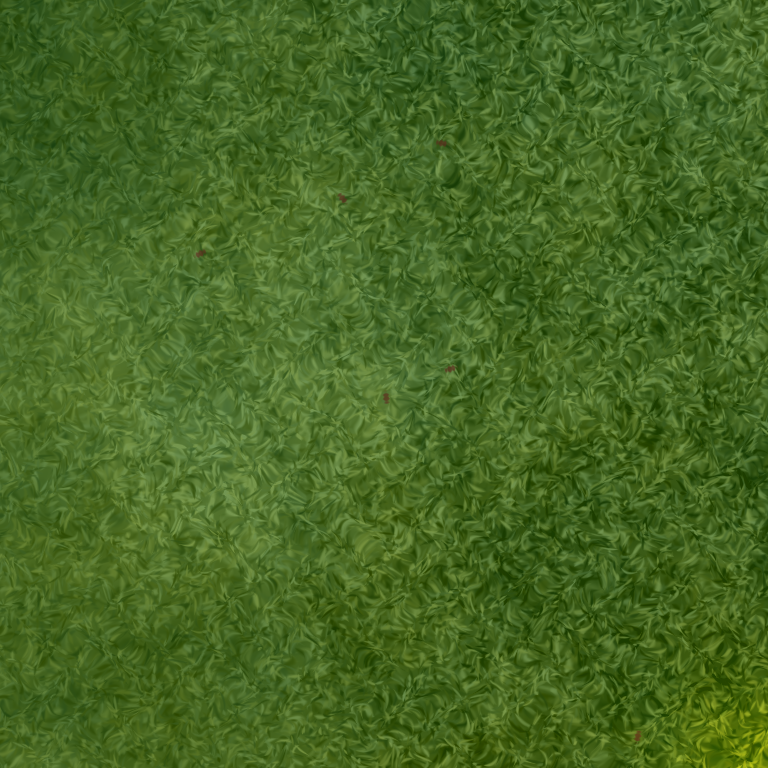
A Shadertoy shader for this texture:

```glsl
#define SHADOW_GREEN vec3(0.19, 0.32, 0.065)
#define LIGHT_GREEN vec3(0.375, 0.505, 0.23)
#define WARM_SHIFT vec3(0.022, 0.004, -0.036)
#define SUN_GAIN vec3(1.75, 1.45, 0.35)
#define FLECK_RED vec3(0.36, 0.18, 0.12)
#define BLADE_LAYERS 7
#define BLADE_SCALE 40.0
#define BLADE_LENGTH 0.72
#define BLADE_WIDTH 0.13
#define BLADE_SOFTNESS 0.13
#define TONE_RANGE 2.0

vec2 hash2(vec2 p) {
    vec3 q = fract(p.xyx * vec3(0.1031, 0.1030, 0.0973));
    q += dot(q, q.yzx + 33.33);
    return fract((q.xx + q.yz) * q.zy);
}

mat2 rotation(float angle) {
    float c = cos(angle), s = sin(angle);
    return mat2(c, -s, s, c);
}

// Layered, warped sines for the broad patches; roughly -1 to 1
float patches(vec2 p) {
    float sum = 0.0, amplitude = 0.6;
    for (int i = 0; i < 4; i++) {
        p = rotation(1.1) * p * 1.75 + 2.3;
        p += 0.7 * sin(p.yx * 0.8 + 1.0);
        sum += amplitude * sin(p.x) * sin(p.y);
        amplitude *= 0.65;
    }
    return sum;
}

// Paints one scattered layer of curved, tapered blades into look = (tone, warmth)
void paintBlades(vec2 p, float seed, float lean, inout vec2 look) {
    vec2 cell = floor(p);
    for (int y = -1; y <= 1; y++)
    for (int x = -1; x <= 1; x++) {
        vec2 id = cell + vec2(x, y);
        vec2 place = hash2(id + seed);
        vec2 style = hash2(id + seed + 57.0);
        vec2 shade = hash2(id + seed + 131.0);
        vec2 d = rotation(lean + (style.x - 0.5) * 3.0) * (p - id - 0.1 - 0.8 * place);
        float along = d.x / (BLADE_LENGTH * mix(0.35, 1.0, style.y));
        float side = abs(d.y + (place.x - 0.5) * 0.9 * d.x * d.x);
        float halfWidth = BLADE_WIDTH * mix(0.7, 1.3, place.y) * (1.0 - along * along);
        float cover = smoothstep(BLADE_SOFTNESS, -BLADE_SOFTNESS, side - halfWidth);
        vec2 blade = vec2(0.5 + TONE_RANGE * (shade.x - 0.5), 2.0 * shade.y - 1.0);
        look = mix(look, blade, 0.8 * cover);
    }
}

// Sparse small fallen leaf bits
float fleckMask(vec2 p) {
    vec2 id = floor(p);
    vec2 place = hash2(id + 311.0);
    vec2 chance = hash2(id + 419.0);
    vec2 d = rotation(6.3 * chance.y) * (fract(p) - 0.2 - 0.6 * place);
    float shape = length(d * vec2(1.0, 2.0)) + 0.02 * sin(d.x * 90.0);
    return step(chance.x, 0.04) * smoothstep(0.13, 0.05, shape);
}

void mainImage(out vec4 fragColor, in vec2 fragCoord) {
    vec2 uv = fragCoord / iResolution.xy;
    vec2 p = fragCoord / iResolution.y;

    // Broad variation of the lawn, from wide patches down to tufts
    float broad = patches(p * 2.6 + 1.0);
    float clumps = patches(p * 8.0 + 4.0);
    float tufts = patches(p * 22.0 + 11.0);
    vec2 fromPale = (uv - vec2(0.33, 0.50)) * vec2(1.0, 1.3);
    float pale = exp(-9.0 * dot(fromPale, fromPale));
    float rough = smoothstep(0.0, 0.65, uv.x + 0.25 * broad) * (1.0 - 0.4 * pale);

    // Overlapping blades, finer in the later layers
    vec2 look = vec2(0.25, 0.0);
    float lean = 0.9 + 0.8 * patches(p * 4.0 + 9.0);
    vec2 bent = p + 0.004 * sin(p.yx * 90.0 + 3.0 * sin(p * 41.0));
    for (int i = 0; i < BLADE_LAYERS; i++) {
        float layer = float(i);
        vec2 q = rotation(layer * 0.7) * bent * (BLADE_SCALE + 6.0 * layer);
        paintBlades(q + layer * 7.3, layer * 23.0, lean - layer * 0.7, look);
    }

    // Contrast, patch tone and hue
    float tone = 0.5 + (look.x - 0.5) * mix(0.62, 1.12, rough);
    tone += 0.16 * broad + 0.18 * clumps + 0.17 * tufts * mix(0.6, 1.2, rough);
    tone += 0.34 * pale - 0.02;
    tone -= 0.24 * smoothstep(0.45, 0.0, uv.x) * smoothstep(0.55, 1.0, uv.y);
    tone -= 0.12 * smoothstep(0.4, 0.8, uv.x) * smoothstep(0.7, 0.35, uv.y);
    float warmth = 0.8 * look.y + 0.45 - 0.9 * uv.y + 0.5 * patches(p * 7.0 + 17.0);
    vec3 color = mix(SHADOW_GREEN, LIGHT_GREEN, clamp(tone, -0.45, 1.45));
    color += WARM_SHIFT * warmth;

    // Leaf bits and the sunlit corner
    color = mix(color, FLECK_RED, 0.7 * fleckMask(p * 13.0));
    vec2 fromSun = (uv - vec2(1.02, 0.0)) * vec2(7.0, 9.0);
    float sun = exp(-dot(fromSun, fromSun) * (1.0 + 0.25 * clumps));
    color *= mix(vec3(1.0), SUN_GAIN, sun);

    fragColor = vec4(clamp(color, 0.0, 1.0), 1.0);
}
```
